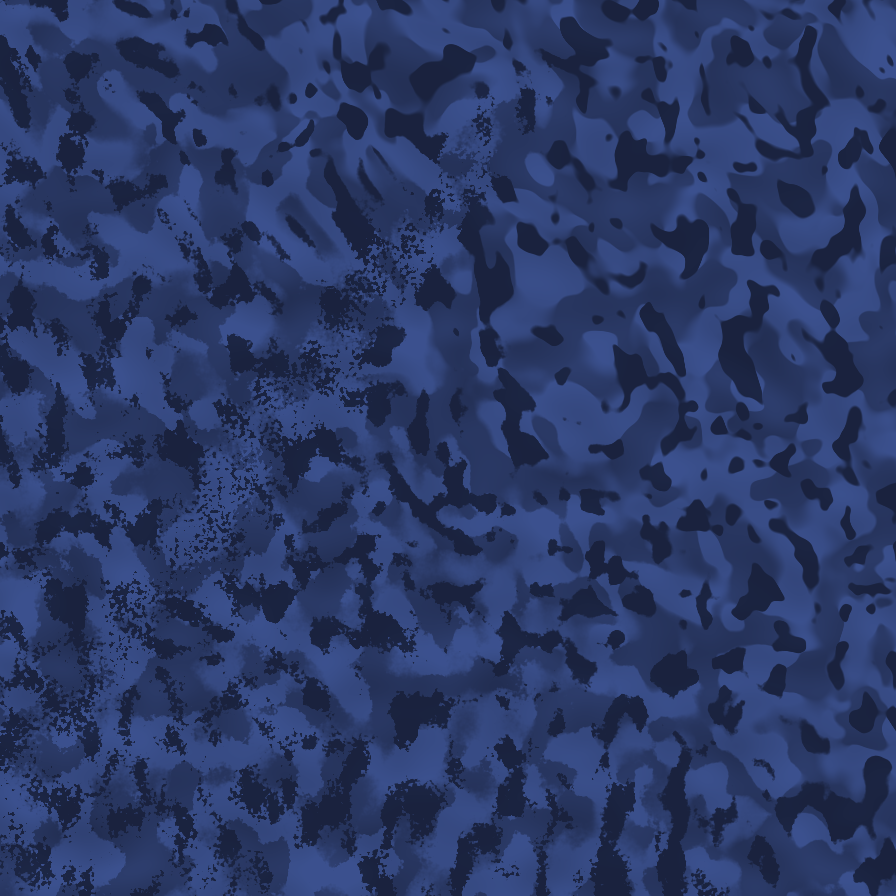
Write a WebGL 1 fragment shader that draws this texture.

```glsl
precision highp float;
uniform vec2 u_resolution;

#define BLOTCH_SCALE vec2(27.0, 18.5)
#define PATCH_SCALE vec2(17.0, 16.0)
#define GRAIN_SCALE 190.0
#define DARK_LEVEL -0.152
#define EDGE 0.026
#define SLANT 0.13
#define BAND_WIDTH 0.032
#define BAND_GRAIN 0.95
#define ROUGHNESS 0.36
#define DARK_BLUE vec3(0.095, 0.127, 0.232)
#define LIGHT_BLUE vec3(0.231, 0.315, 0.556)

vec2 hash22(vec2 p) {
  vec3 h = fract(vec3(p.xyx) * vec3(0.1031, 0.1030, 0.0973));
  h += dot(h, h.yzx + 33.33);
  return fract((h.xx + h.yz) * h.zy);
}

float cornerSlope(vec2 cell, vec2 corner, vec2 f) {
  return dot(hash22(cell + corner) * 2.0 - 1.0, f - corner);
}

float gradientNoise(vec2 p) {
  vec2 cell = floor(p);
  vec2 f = fract(p);
  vec2 u = f * f * f * (f * (f * 6.0 - 15.0) + 10.0);
  float low = mix(cornerSlope(cell, vec2(0.0, 0.0), f),
                  cornerSlope(cell, vec2(1.0, 0.0), f), u.x);
  float high = mix(cornerSlope(cell, vec2(0.0, 1.0), f),
                   cornerSlope(cell, vec2(1.0, 1.0), f), u.x);
  return mix(low, high, u.y);
}

float layeredNoise(vec2 p) {
  return gradientNoise(p) + 0.5 * gradientNoise(p * 2.1 + 17.3);
}

// Grain strength: a diagonal speckled band plus rough edges at lower left
float grainAmount(vec2 p) {
  float across = dot(p - vec2(0.01, 0.11), vec2(0.81, -0.586));
  across += 0.04 * gradientNoise(p * 9.0 + 71.0);
  float band = exp(-across * across / (BAND_WIDTH * BAND_WIDTH));
  band *= 1.0 - smoothstep(0.75, 0.98, p.y);
  float corner = 1.0 - smoothstep(0.4, 1.2, p.x + 0.8 * p.y);
  return BAND_GRAIN * band + ROUGHNESS * corner;
}

void main() {
  vec2 p = gl_FragCoord.xy / min(u_resolution.x, u_resolution.y);
  float grain = layeredNoise(p * GRAIN_SCALE) * grainAmount(p);

  // Upright forms at the bottom, gently bent in varied directions above
  vec2 q = p + vec2(SLANT * p.y * p.y, 0.0);
  float bend = mix(0.015, 0.045, p.y);
  q += bend * vec2(gradientNoise(p * 8.0 + 5.0), gradientNoise(p * 8.0 + 43.0));

  // Mid-blue patches, crisp in some places and misty in others
  float mist = smoothstep(-0.08, 0.24, gradientNoise(p * 18.0 + 91.0));
  float patches = layeredNoise(q * PATCH_SCALE + 29.0) + 0.35 * grain;
  float softness = mix(EDGE, 0.24, mist);
  float light = smoothstep(-softness, softness, patches);
  float shade = gradientNoise(q * vec2(15.0, 20.0) + 57.0);
  float tone = mix(0.45, 0.89, light) + 0.3 * shade;

  // Dark blotches, tall towards the bottom, with mostly hard edges
  vec2 stretch = vec2(1.0, mix(0.8, 1.15, smoothstep(0.0, 0.5, p.y)));
  float blotches = layeredNoise(q * BLOTCH_SCALE * stretch + 113.0);
  blotches += grain - DARK_LEVEL;
  float fade = mix(EDGE, 0.1, mist * mist);
  float cover = 1.0 - smoothstep(-EDGE, fade, blotches);
  tone = mix(tone, 0.04 + 0.15 * max(shade, 0.0), cover);

  gl_FragColor = vec4(mix(DARK_BLUE, LIGHT_BLUE, clamp(tone, 0.0, 1.0)), 1.0);
}
```
